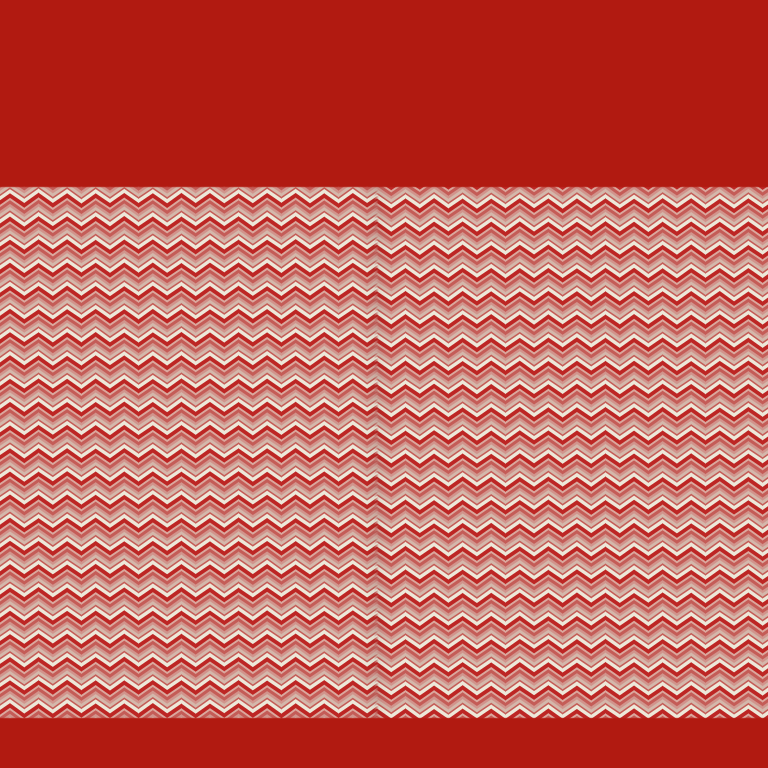
This pattern is drawn by a Shadertoy shader. Its source:

```glsl
// A wide woven band of fine chevron stripes between two plain red fields.
// Each zigzag row repeats a cycle of cream, red, rose and beige threads,
// and the cloth is joined along a vertical seam where the rows step down.

const float BAND_BOTTOM = 0.0651;
const float BAND_TOP = 0.7565;
const float SEAM_X = 0.490;
const float ROW_HEIGHT = 0.0302;
const float ZIGZAG_WIDTH = 0.0372;
const float ZIGZAG_HEIGHT = 0.0130;
const float SOFTNESS = 0.0010;

// Position of one peak and of one red thread, left and right of the seam
const vec2 LEFT_ANCHOR = vec2(0.0130, 0.6484);
const vec2 RIGHT_ANCHOR = vec2(0.5280, 0.6415);

const vec3 FIELD_RED = vec3(0.695, 0.100, 0.065);
const vec3 CREAM = vec3(0.93, 0.91, 0.85);
const vec3 THREAD_RED = vec3(0.74, 0.15, 0.14);
const vec3 PALE_PINK = vec3(0.86, 0.66, 0.62);
const vec3 ROSE = vec3(0.77, 0.36, 0.34);
const vec3 PINK = vec3(0.82, 0.58, 0.55);
const vec3 BEIGE = vec3(0.83, 0.72, 0.67);

// Threads from top to bottom of one row, with their share of the row
const int THREADS = 7;
const vec3 THREAD_COLOR[THREADS] = vec3[THREADS](
    CREAM, THREAD_RED, PALE_PINK, ROSE, PINK, BEIGE, ROSE);
const float THREAD_SHARE[THREADS] = float[THREADS](
    0.18, 0.20, 0.10, 0.16, 0.13, 0.15, 0.08);
const float RED_CENTER = 0.28;

// Slight unevenness of the weave
float weaveWobble(vec2 p) {
    return sin(p.x * 61.0 + p.y * 23.0) + 0.6 * sin(p.y * 97.0 - p.x * 37.0);
}

// Triangle wave: 0.5 at the peaks, -0.5 in the valleys
float zigzag(float x) {
    return 2.0 * abs(fract(x) - 0.5) - 0.5;
}

// Blend of the threads at a phase within the row, filtered over its blur
vec3 threadColor(float phase, float blur) {
    vec3 sum = vec3(0.0);
    float total = 0.0;
    float start = 0.0;
    for (int i = 0; i < THREADS; i++) {
        float halfShare = 0.5 * THREAD_SHARE[i];
        float center = start + halfShare;
        float edge = abs(fract(phase - center + 0.5) - 0.5) - halfShare;
        float cover = 1.0 - smoothstep(-blur, blur, edge);
        sum += THREAD_COLOR[i] * cover;
        total += cover;
        start += THREAD_SHARE[i];
    }
    return sum / max(total, 0.001);
}

// One side of the cloth, placed by its anchor
vec3 chevronCloth(vec2 p, vec2 anchor, float pixel) {
    float crest = ZIGZAG_HEIGHT * zigzag((p.x - anchor.x) / ZIGZAG_WIDTH);
    float drop = anchor.y + crest + 0.0003 * weaveWobble(p) - p.y;
    float blur = max(0.7 * pixel, SOFTNESS) / ROW_HEIGHT;
    return threadColor(drop / ROW_HEIGHT + RED_CENTER, blur);
}

void mainImage(out vec4 fragColor, in vec2 fragCoord) {
    vec2 p = fragCoord / iResolution.xy;
    float pixel = 1.0 / min(iResolution.x, iResolution.y);

    // Two pieces of cloth joined at the seam
    vec3 left = chevronCloth(p, LEFT_ANCHOR, pixel);
    vec3 right = chevronCloth(p, RIGHT_ANCHOR, pixel);
    vec3 cloth = mix(left, right, smoothstep(-0.004, 0.004, p.x - SEAM_X));

    // Faint shadow in the fold
    float fold = (p.x - SEAM_X) / 0.010;
    cloth *= 1.0 - 0.05 * exp(-fold * fold);

    // Band laid over the plain field
    float band = smoothstep(-pixel, pixel, p.y - BAND_BOTTOM)
               * smoothstep(-pixel, pixel, BAND_TOP - p.y);
    fragColor = vec4(mix(FIELD_RED, cloth, band), 1.0);
}
```
